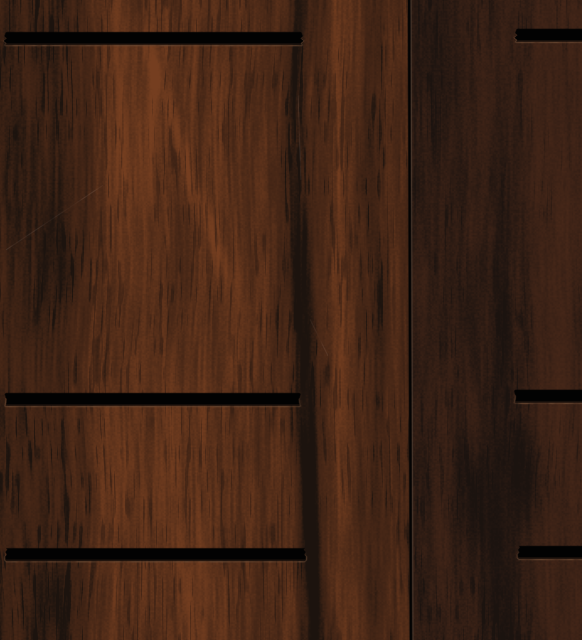
Write a Shadertoy shader that draws this texture.

```glsl
// Two dark walnut panels with a vertical seam and horizontal routed slots.

float hash(vec2 p) {
    vec3 q = fract(vec3(p.xyx) * 0.1031);
    q += dot(q, q.yzx + 33.33);
    return fract((q.x + q.y) * q.z);
}

float noise(vec2 p) {
    vec2 i = floor(p), f = fract(p);
    f = f * f * (3.0 - 2.0 * f);
    return mix(mix(hash(i), hash(i + vec2(1, 0)), f.x),
               mix(hash(i + vec2(0, 1)), hash(i + vec2(1, 1)), f.x), f.y);
}

float fbm(vec2 p) {
    float sum = 0.0, amp = 0.5;
    for (int i = 0; i < 4; i++) {
        sum += amp * noise(p);
        p = p * 2.03 + 17.1;
        amp *= 0.5;
    }
    return sum / 0.9375;
}

// Soft bump around a centre
float bump(float x, float centre, float width) {
    float d = (x - centre) / width;
    return exp(-d * d);
}

float blob(vec2 p, vec2 centre, vec2 size) {
    vec2 d = (p - centre) / size;
    return exp(-dot(d, d));
}

float segment(vec2 p, vec2 a, vec2 b) {
    vec2 d = b - a;
    return length(p - a - d * clamp(dot(p - a, d) / dot(d, d), 0.0, 1.0));
}

float leftTone(vec2 p) {
    float x = p.x + 0.022 * (fbm(vec2(p.x * 7.0, p.y * 3.0)) - 0.5);
    float t = 0.30 + 0.34 * smoothstep(0.09, 0.18, x);
    t -= 0.16 * smoothstep(0.37, 0.46, x);
    // Curving pale vein and warm heartwood
    float vein = 0.228 + 0.36 * clamp(0.93 - p.y, 0.0, 0.37);
    t += 0.22 * bump(x, vein, 0.012) * smoothstep(0.48, 0.62, p.y) * smoothstep(0.98, 0.92, p.y);
    t += 0.12 * blob(p, vec2(0.21, 0.78), vec2(0.05, 0.16));
    t += 0.12 * blob(p, vec2(0.25, 0.24), vec2(0.10, 0.20));
    t += 0.10 * bump(x, 0.455, 0.012) * smoothstep(0.75, 0.6, p.y);
    // Shaded sapwood
    t -= 0.16 * blob(p, vec2(0.08, 0.60), vec2(0.06, 0.14));
    t -= 0.17 * blob(p, vec2(0.10, 0.05), vec2(0.05, 0.09));
    t -= 0.12 * blob(p, vec2(0.28, 0.53), vec2(0.06, 0.12));
    t += 0.14 * blob(p, vec2(0.09, 0.40), vec2(0.04, 0.15));
    // Black streak, then alternating bands up to the seam
    float streak = 0.485 - 0.018 * smoothstep(0.2, 0.8, p.y);
    t -= mix(0.52, 0.22, smoothstep(0.58, 0.78, p.y)) * bump(x, streak, 0.019)
       * (0.65 + 0.6 * noise(vec2(x * 150.0, p.y * 5.0)));
    t += 0.20 * bump(x, 0.535, 0.028);
    t -= 0.12 * bump(x, 0.587, 0.018);
    t += 0.10 * bump(x, 0.622, 0.016);
    return t;
}

float rightTone(vec2 p) {
    float x = p.x + 0.03 * (fbm(p * vec2(9.0, 4.0) + 31.0) - 0.5);
    float t = 0.29 + 0.08 * smoothstep(0.80, 0.87, x);
    t -= 0.15 * blob(p, vec2(0.66, 0.92), vec2(0.06, 0.26));
    t -= 0.15 * bump(x, 0.785, 0.025) * smoothstep(0.95, 0.55, p.y);
    t -= 0.17 * blob(p, vec2(0.73, 0.23), vec2(0.025, 0.09));
    t -= 0.18 * blob(p, vec2(0.82, 0.26), vec2(0.035, 0.08));
    return t + 0.22 * (fbm(p * vec2(26.0, 6.0) + 5.0) - 0.5);
}

void mainImage(out vec4 fragColor, in vec2 fragCoord) {
    vec2 p = fragCoord / iResolution.y;
    float px = 1.0 / iResolution.y;
    float seam = 0.642 - 0.003 * p.y;
    float side = smoothstep(-px, px, p.x - seam);

    // Long fibres, short pores and surface speckle
    float bend = 0.012 * noise(p * vec2(8.0, 5.0));
    vec2 g = vec2(p.x + bend, p.y);
    float tone = mix(leftTone(p), rightTone(p), side);
    float contrast = mix(1.0, 0.5, side);
    tone += contrast * 0.34 * (fbm(g * vec2(65.0, 4.0)) - 0.5);
    tone += contrast * 0.22 * (noise(g * vec2(240.0, 14.0)) - 0.5);
    float pores = smoothstep(0.62, 0.88, noise(g * vec2(330.0, 24.0) + 9.0));
    tone -= contrast * 0.24 * pores * smoothstep(0.25, 0.6, noise(g * vec2(28.0, 7.0)));
    tone += 0.10 * (noise(p * 380.0) - 0.5);
    tone = clamp(tone, 0.0, 1.0);

    vec3 wood = mix(vec3(0.11, 0.075, 0.055), vec3(0.26, 0.143, 0.083), smoothstep(0.0, 0.46, tone));
    wood = mix(wood, vec3(0.46, 0.245, 0.125), smoothstep(0.36, 1.0, tone));
    wood = mix(wood, wood * vec3(0.96, 0.98, 1.08), side);

    // Faint scratches
    float scratch = min(segment(p, vec2(0.01, 0.61), vec2(0.16, 0.71)),
                        segment(p, vec2(0.485, 0.50), vec2(0.512, 0.445)));
    scratch = min(scratch, segment(p, vec2(0.466, 0.85), vec2(0.470, 0.72)));
    wood += 0.07 * smoothstep(0.0018, 0.0, scratch) * noise(p * 90.0);

    // Seam with a thin lit edge
    float gap = p.x - seam;
    wood = mix(wood, vec3(0.34, 0.27, 0.22), 0.6 * bump(gap, 0.0032, 0.0012));
    wood = mix(wood, vec3(0.012), smoothstep(0.0020 + px, 0.0020 - px, abs(gap)));

    // Slots: left height, left slot end, right height, right slot start
    vec4 rows[3] = vec4[3](vec4(0.940, 0.471, 0.945, 0.807),
                           vec4(0.376, 0.468, 0.381, 0.805),
                           vec4(0.1335, 0.477, 0.137, 0.810));
    for (int i = 0; i < 3; i++) {
        bool onLeft = p.x < seam;
        float y = p.y - (onLeft ? rows[i].x : rows[i].z);
        float start = onLeft ? 0.009 : rows[i].w;
        float end = onLeft ? rows[i].y : 1.2;
        float chip = 0.005 * (noise(vec2(y * 260.0 + 40.0, float(i) * 7.3)) - 0.5);
        vec2 d = abs(vec2(p.x - 0.5 * (start + end), y)) - vec2(0.5 * (end - start) + chip, 0.0100);
        float box = length(max(d + 0.002, 0.0)) + min(max(d.x, d.y) + 0.002, 0.0) - 0.002;
        float rim = bump(box, 0.0012, 0.0014) * smoothstep(0.006, -0.008, y);
        wood = mix(wood, vec3(0.42, 0.29, 0.20), 0.55 * rim * (0.5 + noise(p * 130.0)));
        vec3 cavity = mix(vec3(0.006), vec3(0.085, 0.055, 0.040), smoothstep(-0.0065, -0.0085, y));
        wood = mix(wood, cavity, smoothstep(px, -px, box));
    }
    fragColor = vec4(wood, 1.0);
}
```
